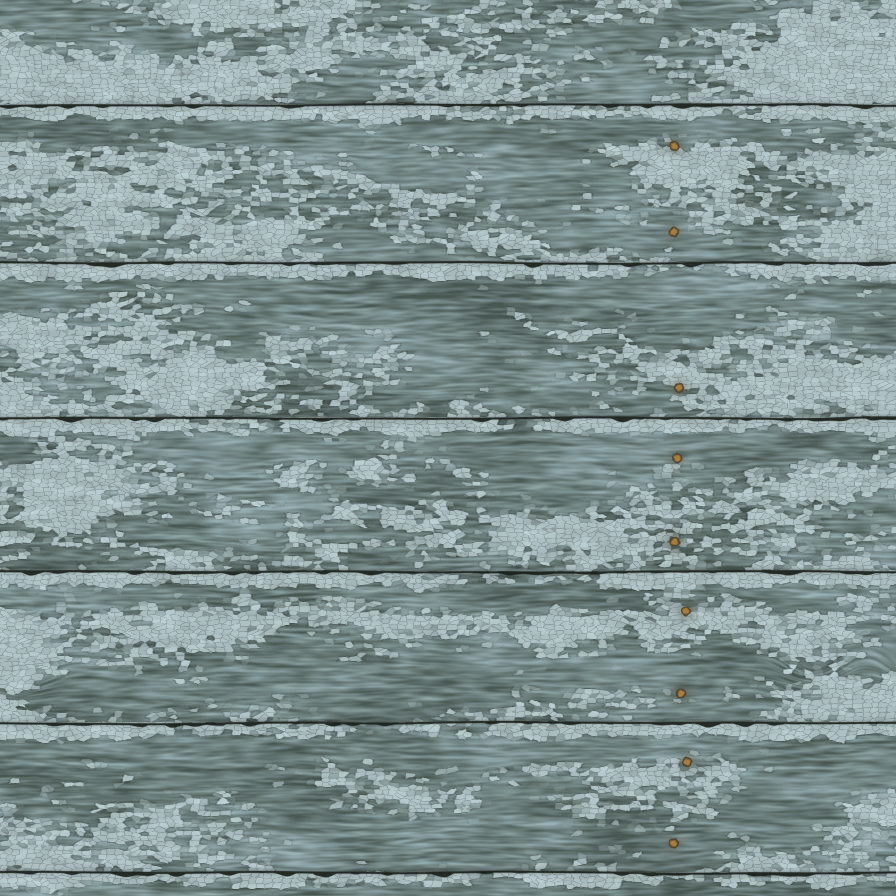
This texture is drawn by a three.js fragment shader. Its source:

```glsl
// Weathered clapboard siding: horizontal boards with flaking pale paint over grey wood.
// Paint is a blocky Voronoi of chips, each kept or lost by a wear field built from
// gradient noise; stretched noise makes the grain, and seams and rusty nails go on top.
varying vec2 vUv;

#define FIRST_SEAM 0.0273
#define BOARD_HEIGHT 0.1655
#define BOARD_GROWTH 0.00116
#define CHIP_GRID vec2(108.0, 195.0)
#define PAINT_BIAS -0.04
#define NAIL_X 0.76
#define NAIL_RADIUS 0.0055
#define SOFT 0.0009
#define PAINT_COLOR vec3(0.73, 0.81, 0.82)
#define WOOD_LIGHT vec3(0.57, 0.66, 0.67)
#define WOOD_DARK vec3(0.28, 0.34, 0.32)
#define GAP_COLOR vec3(0.10, 0.12, 0.10)

vec2 hash2(vec2 p) {
  vec3 q = fract(p.xyx * vec3(0.1031, 0.1030, 0.0973));
  q += dot(q, q.yzx + 33.33);
  return fract((q.xx + q.yz) * q.zy);
}

float corner(vec2 cell, vec2 offset) {
  return dot(hash2(cell) * 2.0 - 1.0, offset);
}

float noise(vec2 p) {
  vec2 i = floor(p), f = p - i, e = vec2(1.0, 0.0);
  vec2 u = f * f * f * (f * (f * 6.0 - 15.0) + 10.0);
  return mix(mix(corner(i, f), corner(i + e, f - e), u.x),
             mix(corner(i + e.yx, f - e.yx), corner(i + 1.0, f - 1.0), u.x), u.y);
}

float fbm(vec2 p) {
  float sum = 0.0, amp = 1.0;
  for (int i = 0; i < 4; i++) {
    sum += amp * noise(p);
    p = p * 2.03 + 17.3;
    amp *= 0.5;
  }
  return sum;
}

// Height of a seam, and its inverse: boards grow slightly taller upward
float seamY(float k) { return FIRST_SEAM + k * (BOARD_HEIGHT + BOARD_GROWTH * k); }
float boardCoord(float y) {
  float h = y - FIRST_SEAM;
  return 2.0 * h / (BOARD_HEIGHT + sqrt(BOARD_HEIGHT * BOARD_HEIGHT + 4.0 * BOARD_GROWTH * h));
}

vec2 boardShift(float board) { return vec2(3.71, 1.37) * (board + 2.0); }

// How much of a chip survives: sheltered strip on top, bare band under it, patches below
float paintLeft(vec2 chip, float board) {
  vec2 uv = chip / CHIP_GRID, q = uv + boardShift(board);
  float t = clamp(boardCoord(uv.y) - board, 0.0, 1.0) + 0.06 * noise(q * vec2(14.0, 9.0));
  float strip = smoothstep(0.88, 0.93, t);
  float band = smoothstep(0.66, 0.78, t) * (1.0 - strip);
  float wear = fbm(q * vec2(5.0, 13.0)) + 0.55 * noise(q * vec2(26.0, 115.0));
  wear += 0.13 * cos(6.2832 * (uv.x - 0.03)) + 0.035 * (board - 2.5);
  wear += 0.4 * strip - 0.32 * band + 0.4 * (hash2(chip).x - 0.5);
  return smoothstep(-0.07, 0.09, wear + PAINT_BIAS);
}

vec3 woodColor(vec2 uv, float board) {
  vec2 q = uv + boardShift(board);
  float flow = q.y + 0.006 * noise(q * vec2(6.0, 20.0));
  // Two knots bend the grain of one board into rings
  for (int i = 0; i < 2; i++) {
    vec2 d = vec2(fract(uv.x - 0.52 + 0.11 * float(i)) - 0.5, uv.y - seamY(1.5));
    float knot = exp(-dot(d, d) * 900.0) * step(abs(board - 1.0), 0.5);
    flow = mix(flow, q.y + length(d * vec2(0.5, 1.0)) - d.y, knot);
  }
  float grain = noise(vec2(q.x * 14.0, flow * 165.0)) + 0.8 * noise(vec2(q.x * 42.0, flow * 310.0));
  float tone = 0.5 + 0.75 * grain + 0.5 * fbm(q * vec2(4.0, 12.0) + 7.0);
  return mix(WOOD_DARK, WOOD_LIGHT, clamp(tone, 0.0, 1.1));
}

void main() {
  vec2 uv = vUv;
  float k = boardCoord(uv.y), board = floor(k);

  // Two nearest chips under a box metric
  vec2 p = uv * CHIP_GRID + 0.8 * noise(uv * vec2(24.0, 50.0));
  vec2 near = p, next = p;
  float d1 = 9.0, d2 = 9.0;
  for (int j = -1; j <= 1; j++) for (int i = -1; i <= 1; i++) {
    vec2 cell = floor(p) + vec2(float(i), float(j));
    vec2 chip = cell + 0.1 + 0.8 * hash2(cell), away = abs(chip - p);
    float d = max(away.x, away.y) + 0.15 * min(away.x, away.y);
    if (d < d1) { d2 = d1; next = near; d1 = d; near = chip; }
    else if (d < d2) { d2 = d; next = chip; }
  }
  float edge = d2 - d1;
  float keep = paintLeft(near, board), keepNext = paintLeft(next, board);
  float paint = mix(keepNext, keep, 0.5 + 0.5 * smoothstep(0.0, 0.2, edge));

  // Wood with shaded chip rims, then cracked and dirty paint
  float rim = keepNext * (1.0 - keep) * (1.0 - smoothstep(0.1, 0.6, edge));
  vec3 color = woodColor(uv, board) * (1.0 - 0.2 * rim);
  float dirt = 0.95 + 0.12 * noise(uv * vec2(30.0, 90.0)) + 0.08 * (hash2(near + 5.0).y - 0.5);
  float crack = 0.17 * (1.0 - smoothstep(0.0, 0.22, edge));
  color = mix(color, PAINT_COLOR * (dirt - crack), paint * 0.95);

  // Nails: two per full board, one missing, with a faint rust stain
  for (int i = 0; i < 2; i++) {
    float row = float(i), shown = step(abs(board - 2.0), 2.5) * (1.0 - row * step(abs(board - 3.0), 0.5));
    vec2 nail = vec2(NAIL_X + 0.016 * (hash2(vec2(board, row)).x - 0.5), seamY(board + mix(0.19, 0.735, row)));
    float r = length(uv - nail) + 0.0015 * noise(uv * 240.0);
    color = mix(color, vec3(0.30, 0.29, 0.22), 0.35 * shown * exp(-r * r * 9000.0));
    vec3 rust = mix(vec3(0.66, 0.49, 0.25), vec3(0.26, 0.23, 0.16), smoothstep(0.4, 1.0, r / NAIL_RADIUS));
    color = mix(color, rust, shown * (1.0 - smoothstep(-SOFT, SOFT, r - NAIL_RADIUS)));
  }

  // Seams: ragged dark gap hanging below each board edge, with a soft shadow
  float seam = floor(k + 0.5);
  float d = uv.y - seamY(seam) + 0.0025 * noise(vec2(uv.x * 8.0, seam + 0.4));
  float depth = 0.0022 + 0.008 * max(0.0, noise(vec2(uv.x * 45.0, seam * 3.0 + 0.3)));
  color *= 1.0 - 0.22 * exp(-abs(d) * 420.0);
  float gap = smoothstep(-SOFT, SOFT, d + depth) * (1.0 - smoothstep(-SOFT, SOFT, d));
  gl_FragColor = vec4(mix(color, GAP_COLOR, gap * 0.92), 1.0);
}
```
